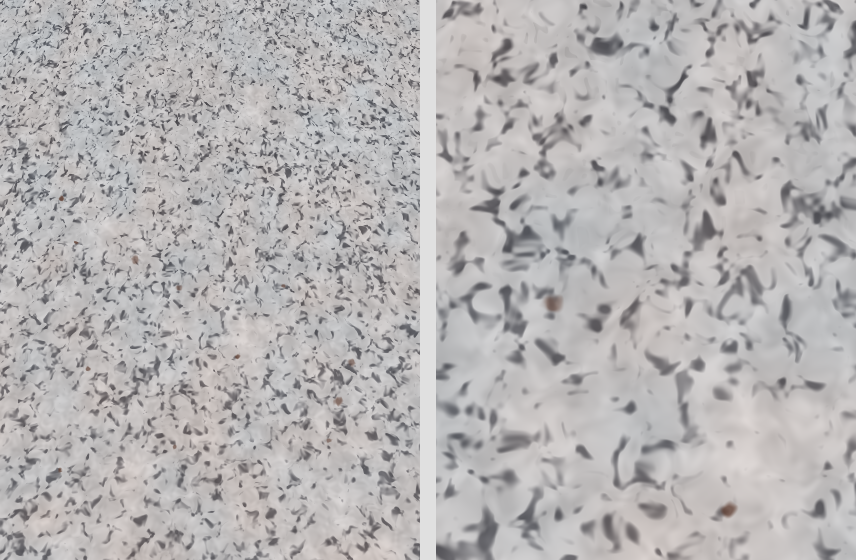
Left, the full canvas; right, a detail of the centre.
Give the GLSL for this texture, as a WebGL 1 fragment shader.

```glsl
precision highp float;
// Pale grey granite slab seen at a slant: fine dark flecks, pale patches and a few rusty specks.
uniform vec2 u_resolution;

float hash(vec2 p) {
  vec3 q = fract(vec3(p.xyx) * vec3(0.1031, 0.1030, 0.0973));
  q += dot(q, q.yzx + 33.33);
  return fract((q.x + q.y) * q.z);
}

float noise(vec2 p) {
  vec2 i = floor(p), f = fract(p);
  f = f * f * (3.0 - 2.0 * f);
  return mix(mix(hash(i), hash(i + vec2(1, 0)), f.x),
             mix(hash(i + vec2(0, 1)), hash(i + vec2(1, 1)), f.x), f.y);
}

vec2 turn(vec2 p, float a) {
  return mat2(cos(a), sin(a), -sin(a), cos(a)) * p;
}

// Pale, ragged patches scattered over the slab.
float palePatches(vec2 p) {
  float cover = 0.0;
  vec2 ragged = vec2(noise(p * 45.0), noise(p * 45.0 + 70.0)) - 0.5;
  for (int i = 0; i < 11; i++) {
    float k = float(i);
    vec2 center = vec2(hash(vec2(k, 3.0)) * 0.75, hash(vec2(k, 8.0)));
    float radius = mix(0.045, 0.014, center.y) * (0.6 + hash(vec2(k, 5.0)));
    float d = length((p - center + ragged * 0.022) * vec2(1.0, 0.85));
    cover = max(cover, 1.0 - smoothstep(radius * 0.5, radius * 1.25, d));
  }
  return cover;
}

// Small round rusty specks, kept to the lower and middle part.
float rustSpecks(vec2 p) {
  float cover = 0.0;
  for (int i = 0; i < 12; i++) {
    float k = float(i);
    vec2 center = vec2(0.1 + hash(vec2(k, 21.0)) * 0.55, 0.12 + hash(vec2(k, 34.0)) * 0.55);
    float radius = 0.004 + 0.004 * hash(vec2(k, 47.0));
    float d = length(p - center + 0.004 * (noise(p * 200.0) - 0.5));
    float strength = 0.45 + 0.5 * hash(vec2(k, 59.0));
    cover = max(cover, strength * (1.0 - smoothstep(radius * 0.45, radius * 1.2, d)));
  }
  return cover;
}

void main() {
  vec2 p = gl_FragCoord.xy / u_resolution.y;

  // Receding plane: grains shrink to half their size at the top.
  float depth = 1.0 - 0.5 * p.y;
  vec2 plane = vec2((p.x - 0.375) / depth, -2.0 * log(depth)) + 1.0;

  // Bent grain coordinates hide the noise lattice.
  vec2 g = turn(plane * 88.0, 0.55);
  g += 1.1 * (vec2(noise(g * 0.6 + 11.0), noise(g * 0.6 + 57.0)) - 0.5);
  float coarse = noise(g);
  float fine = noise(turn(g, 1.1) * 2.1 + 31.0);
  float grain = mix(coarse, fine, mix(0.28, 0.4, smoothstep(0.0, 0.6, p.y)));

  // Flecks gather in loose clusters and thin out in the pale patches.
  float cluster = noise(turn(plane, 0.9) * 24.0) - 0.5;
  float drift = noise(plane * 6.0 + 40.0) - 0.5;
  float pale = palePatches(p);
  float density = grain + 0.07 * cluster + 0.06 * drift - 0.17 * pale;
  float fleck = smoothstep(0.52, 0.85, density);

  // Feldspar ground, cool at the top and faintly pink lower down.
  float mottle = noise(turn(g, 2.0) * 0.55 + 90.0) - 0.5;
  float grit = noise(turn(g, 0.4) * 1.5 + 140.0) - 0.5;
  float pink = noise(plane * 13.0 + 60.0) - 0.5;
  vec3 color = vec3(0.765, 0.755, 0.755) + 0.09 * mottle + 0.07 * grit;
  color += 0.02 * drift + 0.025 * pale;
  color += vec3(0.016, -0.002, -0.012) * (pink * 2.0 + 0.5 - p.y);

  // Dark mica, with a blue cast where it is deepest.
  color -= fleck * vec3(0.375, 0.372, 0.355);
  color -= 0.07 * smoothstep(0.7, 0.9, fine) * smoothstep(0.4, 0.8, p.y) * (1.0 - pale);

  color = mix(color, vec3(0.36, 0.23, 0.18), rustSpecks(p));
  gl_FragColor = vec4(clamp(color, 0.0, 1.0), 1.0);
}
```
